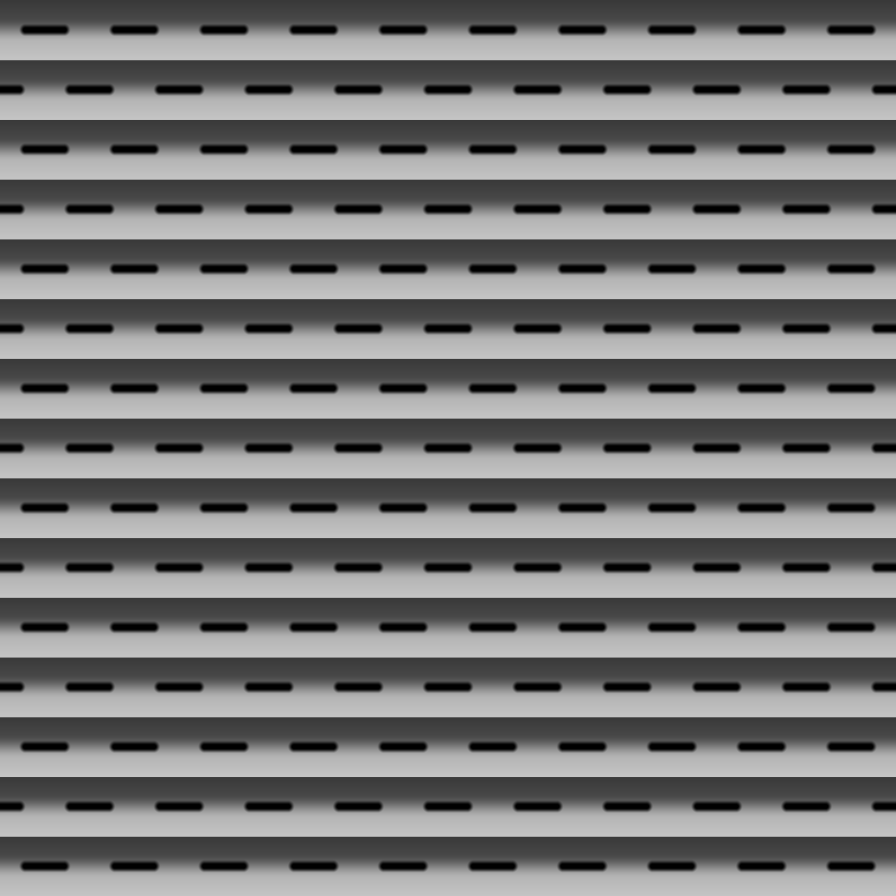
Write a Shadertoy shader that draws this pattern.

```glsl
// Stacked horizontal slats, each shaded from dark at its top to pale at its base,
// with a row of soft black slots along the middle, staggered on every other slat.
// Slats come from fract, shading from a smooth ramp, slots from a capsule distance.

const float SLATS = 15.0;
const float SLOTS = 10.0;
const float SLOT_HALF_LENGTH = 0.0216; // straight part, in canvas units
const float SLOT_CORE = 0.0018;        // radius of full black
const float SLOT_RIM = 0.0078;         // radius where the black has faded out

// Grey level down a slat: t is 0 at the top and 1 at the base
float slatShade(float t) {
    return 0.22 + 0.19 * t + 0.36 * smoothstep(0.3, 0.7, t);
}

// Distance to a horizontal segment centred on the origin
float segmentDistance(vec2 p, float halfLength) {
    return length(vec2(max(abs(p.x) - halfLength, 0.0), p.y));
}

// Light left by a slot: 0 in its core, 1 outside its rim
float slotLight(vec2 p, float pixel) {
    float d = segmentDistance(p, SLOT_HALF_LENGTH);
    return smoothstep(SLOT_CORE, max(SLOT_RIM, SLOT_CORE + pixel), d);
}

void mainImage(out vec4 fragColor, in vec2 fragCoord) {
    float pixel = 1.0 / iResolution.y;
    vec2 uv = fragCoord * pixel;

    // Slat index and position, counted from the top
    float depth = (1.0 - uv.y) * SLATS;
    float row = floor(depth);
    float t = fract(depth);

    // Slat gradient with a smoothed seam below the slat above
    float seam = row < 0.5 ? 1.0 : clamp(t / (SLATS * pixel), 0.0, 1.0);
    float grey = mix(slatShade(1.0), slatShade(t), seam);

    // Slots, shifted by half a step on odd slats
    float column = fract(uv.x * SLOTS + 0.5 * mod(row, 2.0));
    vec2 p = vec2((column - 0.5) / SLOTS, (t - 0.5) / SLATS);
    grey *= slotLight(p, pixel);

    fragColor = vec4(vec3(grey), 1.0);
}
```
